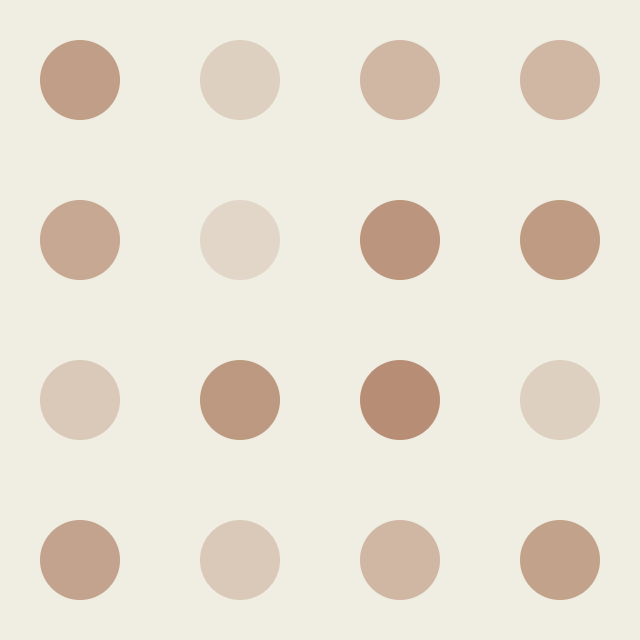
This pattern is drawn by a WebGL 1 fragment shader. Its source:

```glsl
precision highp float;
// Flat round dots on a square grid over warm off-white paper.
// Each cell holds one centred disc, drawn from its signed distance;
// the ink strength varies from cell to cell, from faint to solid.

uniform vec2 u_resolution;

#define REPEATS 4.0
#define DOT_RADIUS 0.25
#define PAPER vec3(0.941, 0.930, 0.890)
#define INK vec3(0.716, 0.557, 0.459)
// Ink strength along each row, left to right
#define ROW_TOP vec4(0.83, 0.31, 0.57, 0.57)
#define ROW_UPPER vec4(0.73, 0.24, 0.93, 0.86)
#define ROW_LOWER vec4(0.39, 0.88, 1.00, 0.31)
#define ROW_BOTTOM vec4(0.78, 0.38, 0.57, 0.79)

// One component set to 1 at the given index, the others 0
vec4 selectIndex(float index) {
    return vec4(equal(vec4(0.0, 1.0, 2.0, 3.0), vec4(index)));
}

float inkStrength(vec2 cell) {
    vec4 row = selectIndex(cell.y);
    vec4 strengths = ROW_BOTTOM * row.x + ROW_LOWER * row.y
                   + ROW_UPPER * row.z + ROW_TOP * row.w;
    return dot(strengths, selectIndex(cell.x));
}

void main() {
    // Grid cell and position within it, centred on zero
    vec2 grid = gl_FragCoord.xy / u_resolution * REPEATS;
    vec2 cell = mod(floor(grid), REPEATS);
    vec2 local = fract(grid) - 0.5;

    // Disc with an edge one pixel wide
    float pixel = REPEATS / min(u_resolution.x, u_resolution.y);
    float edge = length(local) - DOT_RADIUS;
    float coverage = clamp(0.5 - edge / pixel, 0.0, 1.0);

    vec3 color = mix(PAPER, INK, coverage * inkStrength(cell));
    gl_FragColor = vec4(color, 1.0);
}
```
